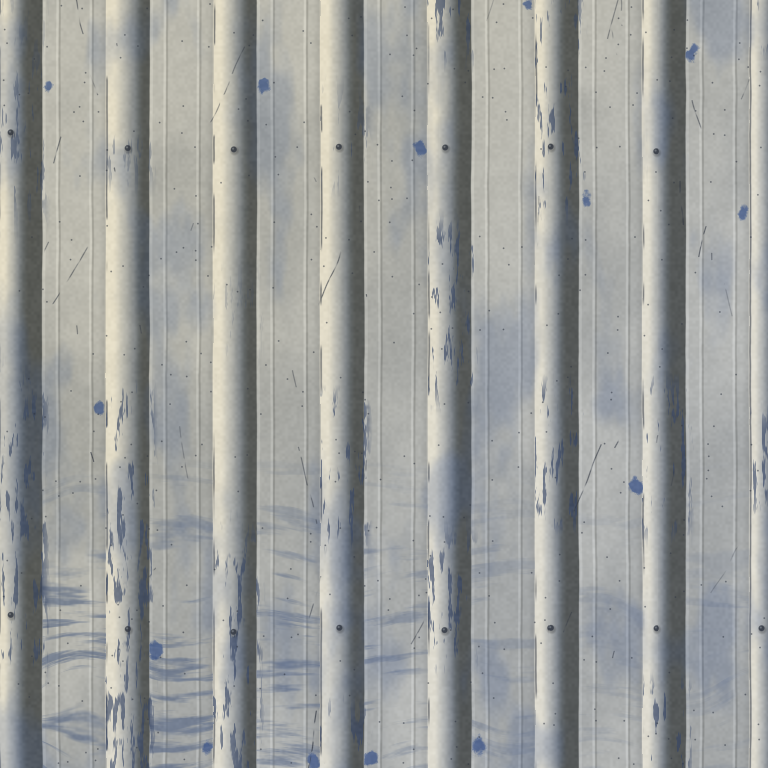
Give the GLSL for this texture, as a Shadertoy shader.

```glsl
// Weathered ribbed metal cladding: upright rounded ribs with hard side shadows,
// flat pans with two fine ridges, rows of screws, and blue-grey paint wear.
// Each rib is a 1D profile in pitch units; wear comes from stretched noise.

const float PITCH = 0.1397;      // rib spacing, canvas units
const float FIRST_RIB = 0.138;   // left edge of rib 0
const float RIB_END = 0.405;     // shadow's right edge, pitch units

const vec3 CREAM = vec3(0.88, 0.86, 0.80);
const vec3 PAN_LIGHT = vec3(0.725, 0.725, 0.705);
const vec3 PAN_DULL = vec3(0.65, 0.655, 0.645);
const vec3 SLATE = vec3(0.50, 0.52, 0.54);
const vec3 SHADE_COOL = vec3(0.39, 0.41, 0.42);
const vec3 SHADE_DEEP = vec3(0.335, 0.345, 0.34);
const vec3 BLUE = vec3(0.25, 0.34, 0.53);
const vec3 GRIME = vec3(0.20, 0.22, 0.26);

float hash(vec2 p) {
    vec3 q = fract(vec3(p.xyx) * 0.1031);
    q += dot(q, q.yzx + 33.33);
    return fract((q.x + q.y) * q.z);
}

float noise(vec2 p) {
    vec2 i = floor(p), f = fract(p);
    f = f * f * (3.0 - 2.0 * f);
    return mix(mix(hash(i), hash(i + vec2(1, 0)), f.x),
               mix(hash(i + vec2(0, 1)), hash(i + vec2(1, 1)), f.x), f.y);
}

float fbm(vec2 p) {
    float sum = 0.0, amp = 0.5;
    for (int i = 0; i < 4; i++) {
        sum += amp * noise(p);
        p = p * 2.03 + 17.3;
        amp *= 0.5;
    }
    return sum / 0.9375;
}

// Soft-edged line or disc: full inside radius r, fading over width w
float cover(float d, float r, float w) { return 1.0 - smoothstep(r - w, r + w, abs(d)); }

float segment(vec2 p, vec2 dir, float halfLength) {
    return length(p - dir * clamp(dot(p, dir), -halfLength, halfLength));
}

vec3 ribColor(float t, float shadeStart) {
    float s = t / shadeStart;
    vec3 c = mix(CREAM, PAN_LIGHT, smoothstep(0.22, 0.60, s));
    c = mix(c, SLATE, smoothstep(0.50, 0.98, s));
    vec3 shade = mix(SHADE_COOL, SHADE_DEEP, smoothstep(shadeStart, shadeStart + 0.07, t));
    return mix(c, shade, smoothstep(-0.035, 0.025, t - shadeStart));
}

vec3 panColor(vec2 uv, float t, float aa) {
    float dull = smoothstep(0.32, 0.72, fbm(uv * vec2(9.0, 5.0)) + 0.12 * (0.5 - uv.y));
    vec3 c = mix(PAN_LIGHT, PAN_DULL, dull);
    c *= 1.0 - 0.07 * smoothstep(0.92, 1.0, t);
    c += 0.05 * cover(t - RIB_END - 0.018, 0.012, aa);
    for (int k = 0; k < 2; k++) {
        float d = t - 0.545 - 0.31 * float(k);
        c += 0.065 * cover(d, 0.011, aa) - 0.09 * cover(d - 0.022, 0.009, aa);
    }
    return c;
}

// Dark head with a small glint, lower rim shadow
vec3 addScrew(vec3 c, vec2 p, float aa) {
    float r = length(p);
    c = mix(c, c * 0.72, 0.7 * cover(length(p + vec2(-0.001, 0.002)), 0.0052, 0.002));
    c = mix(c, GRIME, 0.85 * cover(r, 0.0038, aa));
    return mix(c, SLATE, 0.7 * cover(length(p + vec2(0.001, -0.001)), 0.0013, aa));
}

// Sparse thin scratches, hashed in place, slant and length
float scratches(vec2 uv, float aa) {
    float mask = 0.0;
    for (int i = 0; i < 44; i++) {
        float n = float(i);
        vec2 p = uv - vec2(hash(vec2(n, 1.0)), hash(vec2(n, 2.0)));
        p.x += 0.004 * (noise(vec2(uv.y * 35.0, n)) - 0.5);
        float lean = (hash(vec2(n, 3.0)) - 0.4) * 1.1;
        float h = hash(vec2(n, 4.0));
        float d = segment(p, vec2(sin(lean), cos(lean)), 0.004 + 0.06 * h * h * h);
        mask = max(mask, cover(d, 0.0007, aa) * (0.25 + 0.5 * hash(vec2(n, 5.0))));
    }
    return mask * smoothstep(0.25, 0.55, noise(uv * 110.0));
}

void mainImage(out vec4 fragColor, in vec2 fragCoord) {
    vec2 uv = fragCoord / iResolution.xy;
    float aa = 0.8 / iResolution.y, aaT = aa / PITCH;

    // Rib index and position across the pitch, with slightly wavering edges
    float x = (uv.x - FIRST_RIB) / PITCH + 0.016 * (fbm(vec2(uv.y * 16.0, floor(uv.x * 7.0))) - 0.5);
    float id = floor(x), t = x - id;
    float shadeStart = id < 0.0 ? 0.21 : 0.29 - 0.015 * id;
    float onPan = smoothstep(RIB_END - aaT, RIB_END + aaT, t);
    vec3 c = mix(ribColor(t, shadeStart), panColor(uv, t, aaT), onPan);
    c = mix(c, CREAM, cover(t - 1.0, aaT, aaT) * 0.5);

    // Broken dark seam beside each rib
    float seam = smoothstep(0.50, 0.68, noise(vec2(uv.y * 26.0, id * 7.1))) + step(5.5, id);
    c = mix(c, GRIME, 0.55 * min(seam, 1.0) * cover(t - 0.008, 0.008, aaT));

    // Sideways blue smears on the lower pans, strongest at the left
    float low = (1.0 - smoothstep(0.20, 0.46, uv.y)) * (1.0 - 0.75 * smoothstep(0.25, 0.8, uv.x));
    float smear = smoothstep(0.52, 0.78, fbm(vec2(uv.x * 13.0, uv.y * 85.0 + 5.0 * noise(uv * 9.0))));
    c = mix(c, mix(SLATE, BLUE, 0.45), 0.75 * smear * low * onPan);
    c = mix(c, mix(c, BLUE, 0.22), smoothstep(0.55, 0.75, fbm(uv * vec2(14.0, 6.0) + 40.0)));

    // Lengthwise flaking on ribs and beside their shadows
    float worn = smoothstep(0.52, 0.72, noise(vec2(id * 3.7 + 2.0, uv.y * 5.0)));
    float streak = smoothstep(0.60, 0.70, fbm(vec2(x * 24.0, uv.y * 26.0)));
    float nearRib = 1.0 - smoothstep(0.40, 0.50, t);
    c = mix(c, mix(GRIME, BLUE, 0.5), 0.65 * worn * streak * nearRib);

    // Ragged blue chips at both sides of each pan
    for (int k = 0; k < 2; k++) {
        float n = float(k);
        vec2 p = vec2((t - 0.47 - 0.47 * n) * PITCH, uv.y - hash(vec2(id + 9.0, n + 21.0)));
        float ragged = length(p * vec2(1.0, 0.75)) + 0.014 * (fbm(uv * 85.0) - 0.5);
        c = mix(c, BLUE, 0.75 * (1.0 - smoothstep(0.005, 0.009, ragged)) * onPan);
    }

    // Scratches, specks and fine grain
    c = mix(c, GRIME, scratches(uv, aa));
    vec2 grid = uv * 60.0, cell = floor(grid);
    vec2 speck = fract(grid) - 0.2 - 0.6 * vec2(hash(cell), hash(cell + 71.0));
    c = mix(c, GRIME, 0.6 * step(0.87, hash(cell + 31.0)) * cover(length(speck), 0.06, aa * 60.0));
    c += 0.035 * (noise(uv * 260.0) - 0.5) + 0.03 * (fbm(uv * 55.0) - 0.5);

    // Two screw rows; the last partial rib has only the lower one
    float screwX = id < 0.0 ? 0.11 : 0.205 - 0.015 * id;
    for (int k = 0; k < 2; k++) {
        float n = float(k), jitter = 0.008 * (hash(vec2(id + 4.0, n)) - 0.5);
        float row = mix(0.18, 0.806, n) + jitter + (id < 0.0 ? 0.02 : 0.0);
        if (id < 5.5 || k == 0) c = addScrew(c, vec2((t - screwX) * PITCH, uv.y - row), aa);
    }

    // Warm upper left, cooler towards the lower right
    c *= mix(vec3(1.015, 1.005, 0.97), vec3(0.985, 0.995, 1.015), smoothstep(0.0, 1.0, uv.x + 0.5 - uv.y));
    fragColor = vec4(clamp(c, 0.0, 1.0), 1.0);
}
```
